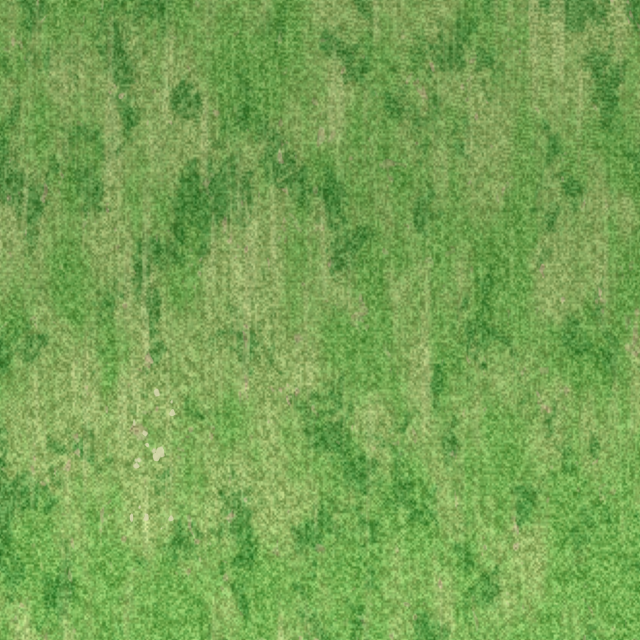
Give the GLSL for this texture, as a Shadertoy shader.

```glsl
// Meadow seen from above: dry and lush grass mixed in upright patches, with
// dark clumps, straw streaks, bare soil and a trail of pale flecks.
// Stretched fractal noise drives the patches, fine noise the grass blades.

const vec3 DRY_GRASS  = vec3(0.56, 0.675, 0.385);
const vec3 LUSH_GRASS = vec3(0.42, 0.635, 0.295);
const vec3 DARK_CLUMP = vec3(0.25, 0.50, 0.21);
const vec3 STRAW      = vec3(0.67, 0.74, 0.48);
const vec3 BARE_SOIL  = vec3(0.70, 0.66, 0.51);
const vec3 PALE_FLECK = vec3(0.86, 0.86, 0.70);
const int FLECK_COUNT = 18;

float hash(vec2 p) {
    return fract(sin(dot(p, vec2(127.1, 311.7))) * 43758.5453);
}

float valueNoise(vec2 p) {
    vec2 cell = floor(p);
    vec2 f = fract(p);
    f = f * f * (3.0 - 2.0 * f);
    float low = mix(hash(cell), hash(cell + vec2(1.0, 0.0)), f.x);
    float high = mix(hash(cell + vec2(0.0, 1.0)), hash(cell + vec2(1.0)), f.x);
    return mix(low, high, f.y);
}

float fbm(vec2 p, int octaves) {
    float sum = 0.0, total = 0.0, amplitude = 0.5;
    for (int i = 0; i < octaves; i++) {
        sum += amplitude * valueNoise(p);
        total += amplitude;
        p = mat2(1.95, 0.30, -0.30, 1.95) * p + 17.3;
        amplitude *= 0.58;
    }
    return sum / total;
}

// Ragged spots scattered along a narrow upright trail
float fleckTrail(vec2 uv, vec2 start, vec2 size) {
    float mask = 0.0;
    float ragged = 0.006 * (valueNoise(uv * 170.0) - 0.5);
    for (int i = 0; i < FLECK_COUNT; i++) {
        float id = float(i);
        vec2 spread = vec2(hash(vec2(id, 3.1)), hash(vec2(id, 8.7)));
        vec2 offset = (uv - start - size * spread) * vec2(1.0, 0.65);
        float radius = mix(0.001, 0.0042, hash(vec2(id, 5.3)));
        float edge = length(offset) + ragged - radius;
        mask = max(mask, 1.0 - smoothstep(-0.001, 0.0018, edge));
    }
    return mask;
}

// Fine two-scale speckle centred on zero
float bladeGrain(vec2 uv) {
    float fine = valueNoise(uv * vec2(330.0, 300.0)) - 0.5;
    float coarse = valueNoise(uv * vec2(165.0, 135.0) + 41.0) - 0.5;
    return 0.24 * fine + 0.15 * coarse;
}

void mainImage(out vec4 fragColor, in vec2 fragCoord) {
    vec2 uv = fragCoord / iResolution.y;

    // Warp breaks up the noise lattice
    vec2 warp = vec2(fbm(uv * 11.0, 3), fbm(uv * 11.0 + 53.0, 3)) - 0.5;
    vec2 ground = uv + 0.045 * warp;
    float blades = bladeGrain(uv);

    // Lush patches over dry turf, combed upright
    float broad = fbm(ground * vec2(5.0, 3.2) + 7.0, 3);
    float patches = fbm(ground * vec2(17.0, 9.0) + 23.0, 5);
    float streaks = fbm(uv * vec2(48.0, 6.0) + 61.0, 3);
    float lushness = 0.34 * broad + 0.46 * patches + 0.20 * streaks;
    lushness = smoothstep(0.39, 0.60, lushness + 0.22 * blades);
    vec3 color = mix(DRY_GRASS, LUSH_GRASS, lushness);

    // Dark clumps with leafy edges
    float clumps = fbm(ground * vec2(21.0, 13.0) + 91.0, 5);
    float leaf = valueNoise(uv * 110.0 + 5.0) - 0.5;
    clumps = smoothstep(0.53, 0.72, clumps + 0.12 * leaf + 0.12 * (broad - 0.5));
    color = mix(color, DARK_CLUMP, 0.68 * clumps);

    // Thin straw streaks and small bare spots in the dry parts
    float straw = fbm(uv * vec2(75.0, 5.0) + 12.0, 3);
    straw = smoothstep(0.53, 0.78, straw) * (1.0 - 0.75 * lushness);
    color = mix(color, STRAW, 0.60 * straw);
    float soil = fbm(ground * vec2(62.0, 36.0) + 33.0, 3);
    soil = smoothstep(0.70, 0.84, soil) * (1.0 - 0.6 * lushness);
    color = mix(color, BARE_SOIL, 0.75 * soil);

    // Blade texture, slight hue change and light falling off upward
    color += blades * vec3(1.0, 0.92, 0.85);
    color.r += 0.05 * (valueNoise(uv * 210.0 + 77.0) - 0.5);
    color *= mix(1.08, 0.94, smoothstep(0.0, 0.75, uv.y));

    float flecks = fleckTrail(uv, vec2(0.20, 0.13), vec2(0.07, 0.27));
    color = mix(color, PALE_FLECK, 0.85 * flecks);

    fragColor = vec4(clamp(color, 0.0, 1.0), 1.0);
}
```
